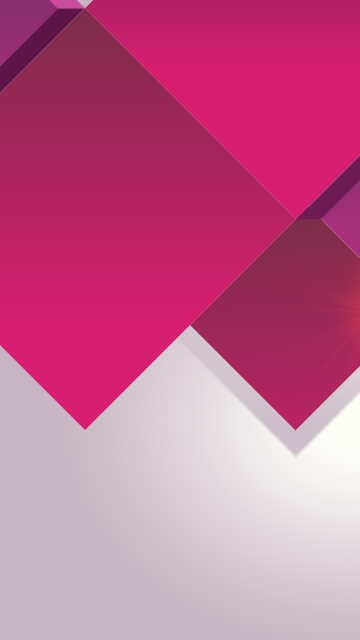
This background is drawn by a Shadertoy shader. Its source:

```glsl
const vec3 MAROON = vec3(0.485, 0.175, 0.285);
const vec3 MAGENTA = vec3(0.847, 0.118, 0.443);
const vec3 CRIMSON = vec3(0.690, 0.130, 0.390);
const vec3 PLUM = vec3(0.535, 0.180, 0.430);
const vec3 ORCHID = vec3(0.650, 0.190, 0.480);
const vec3 PINK = vec3(0.790, 0.300, 0.610);
const vec3 CREAM = vec3(0.990, 0.990, 0.970);
const vec3 PEARL = vec3(0.900, 0.870, 0.885);
const vec3 MAUVE = vec3(0.775, 0.710, 0.755);

float hash(float n) {
    n = fract(n * 0.1031);
    n *= n + 33.33;
    return fract(n * (n + n));
}

float noise(float x) {
    float f = fract(x);
    return mix(hash(floor(x)), hash(floor(x) + 1.0), f * f * (3.0 - 2.0 * f));
}

// Coverage of a half plane, positive on the inside
float cover(float d, float soft) {
    return smoothstep(-soft, soft, d);
}

// Tilted rectangle bounded along the diagonals x + y and x - y
float tilted(vec2 p, vec2 lo, vec2 hi, float soft) {
    vec2 q = vec2(p.x + p.y, p.x - p.y);
    vec2 d = min(q - lo, hi - q) * 0.7071;
    return cover(min(d.x, d.y), soft);
}

vec3 ramp(vec3 a, vec3 b, float from, float to, float y) {
    return mix(a, b, clamp((y - from) / (to - from), 0.0, 1.0));
}

vec3 backdrop(vec2 p, vec2 light) {
    float r = length((p - light) * vec2(1.0, 1.3));
    vec3 col = mix(CREAM, PEARL, smoothstep(0.04, 0.29, r));
    return mix(col, MAUVE, smoothstep(0.18, 0.52, r));
}

// Warm flare with faint rays fanning to the left
vec3 flare(vec2 p, vec2 centre) {
    vec2 d = p - centre;
    float r = length(d * vec2(1.5, 1.0));
    float rays = noise(atan(d.y, -d.x) * 11.0 + 40.0);
    float glow = 0.14 * exp(-r * r / 0.0028);
    float streaks = 0.07 * rays * exp(-r * 9.0);
    return vec3(1.0, 0.25, 0.05) * (glow + streaks);
}

void mainImage(out vec4 fragColor, in vec2 fragCoord) {
    // Height is one unit, y runs downward from the top
    vec2 p = vec2(fragCoord.x, iResolution.y - fragCoord.y) / iResolution.y;
    float aa = 0.7 / iResolution.y;
    float upperRow = 0.0135;
    float lowerRow = 0.3424;

    // Pale ground and the shadow of the small tile
    vec3 col = backdrop(p, vec2(0.565, 0.655));
    float shadow = tilted(p, vec2(0.75, -0.2513), vec2(1.1758, 2.0), 0.004);
    float depth = mix(0.45, 0.9, smoothstep(0.5, 0.68, p.y));
    col = mix(col, vec3(0.785, 0.725, 0.770), shadow * depth);

    // Small tile with its flare
    vec3 tile = ramp(MAROON, MAGENTA, lowerRow, 0.837, p.y);
    tile += flare(p, vec2(0.575, 0.488));
    col = mix(col, tile, tilted(p, vec2(0.8047, -0.2109), vec2(1.1341, 0.1589), aa));

    // Right orchid tile and the shaded strip above it
    float strip = tilted(p, vec2(0.8047, -1.0), vec2(2.0), 0.002);
    strip *= cover(lowerRow - p.y, 0.002);
    col = mix(col, vec3(0.425, 0.105, 0.335), strip);
    vec3 orchid = ramp(PLUM, ORCHID, 0.22, 0.36, p.y);
    col = mix(col, orchid, tilted(p, vec2(0.8438, 0.1589), vec2(2.0), 0.002));

    // Upper left corner: shaded strip, pink sliver, plum tile
    float corner = tilted(p, vec2(-1.0), vec2(0.1458, 0.1198), 0.002);
    vec3 sliver = mix(PINK, vec3(0.365, 0.080, 0.275), cover(p.y - upperRow, 0.002));
    col = mix(col, sliver, corner);
    vec3 plum = ramp(PLUM, ORCHID, 0.0, 0.16, p.y);
    col = mix(col, plum, tilted(p, vec2(-1.0), vec2(0.1042, 0.0768), 0.002));

    // Upper magenta tile
    vec3 upper = ramp(CRIMSON, MAGENTA, 0.0, 0.105, p.y);
    col = mix(col, upper, tilted(p, vec2(0.1458, 0.1198), vec2(0.8047, 2.0), aa));

    // Large front tile
    vec3 front = ramp(MAROON, MAGENTA, upperRow, 0.508, p.y);
    col = mix(col, front, tilted(p, vec2(0.1458, -0.539), vec2(0.8047, 0.1198), aa));

    fragColor = vec4(col, 1.0);
}
```
